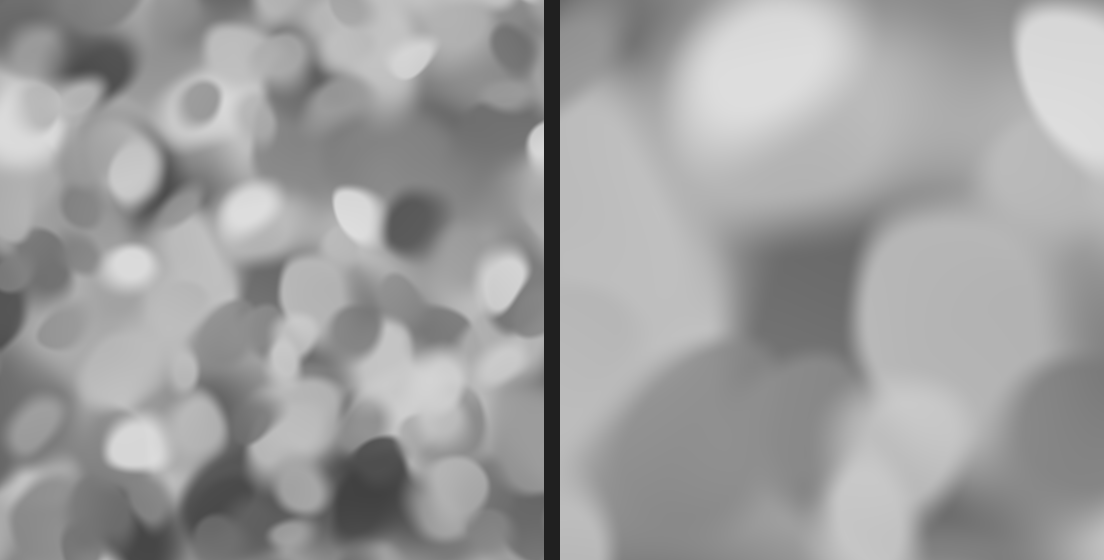
Left, the full canvas; right, a detail of the centre.
A WebGL 2 fragment shader for this texture:

```glsl
#version 300 es
precision highp float;
// Soft grey mottling: overlapping rounded blobs, each crisp on one side and blurred on the other.

uniform vec2 u_resolution;
out vec4 fragColor;

vec3 hash3(vec2 cell) {
    vec3 h = fract(vec3(cell.xyx) * vec3(0.1031, 0.1030, 0.0973));
    h += dot(h, h.yxz + 33.33);
    return fract((h.xxy + h.yzz) * h.zyx);
}

float cornerSlope(vec2 corner, vec2 offset) {
    float angle = 6.2832 * hash3(corner + 71.0).x;
    return dot(vec2(cos(angle), sin(angle)), offset);
}

float gradientNoise(vec2 p) {
    vec2 i = floor(p), f = p - i;
    vec2 u = f * f * f * (f * (f * 6.0 - 15.0) + 10.0);
    vec2 e = vec2(0.0, 1.0);
    float low = mix(cornerSlope(i, f), cornerSlope(i + e.yx, f - e.yx), u.x);
    float high = mix(cornerSlope(i + e.xy, f - e.xy), cornerSlope(i + e.yy, f - e.yy), u.x);
    return mix(low, high, u.y);
}

// Broad light and dark regions shared by all layers
float regionTone(vec2 p) {
    return 0.585 + 0.46 * gradientNoise(p * 5.5 + 13.0);
}

// Paints one jittered grid of blobs over the given tone
float paintBlobs(float tone, vec2 p, float cellSize, float coverage, float lift, float seed) {
    vec2 g = p / cellSize + seed;
    vec2 home = floor(g);
    for (int y = -1; y <= 1; y++) {
        for (int x = -1; x <= 1; x++) {
            vec2 cell = home + vec2(x, y);
            vec3 place = hash3(cell + seed * 3.0);
            vec3 look = hash3(cell + seed * 5.0 + 40.0);
            vec3 edge = hash3(cell + seed * 7.0 + 90.0);
            if (edge.z > coverage) continue;
            vec2 center = cell + 0.15 + 0.7 * place.xy;

            // Tilted ellipse
            float tilt = 1.2 + 2.4 * (place.z - 0.5);
            vec2 axis = vec2(cos(tilt), sin(tilt));
            vec2 d = g - center;
            vec2 q = vec2(dot(d, axis), dot(d, vec2(-axis.y, axis.x)) * (1.1 + 0.5 * look.x));
            float dist = length(q);

            // Edge softness turns from crisp to blurred around the rim
            float blurAngle = 6.2832 * edge.x;
            float facing = 0.5 + 0.5 * dot(q / max(dist, 0.001), vec2(cos(blurAngle), sin(blurAngle)));
            float radius = 0.58 + 0.32 * look.y;
            float softness = radius * mix(0.15 + 0.35 * edge.y, 0.85, facing);
            float cover = 1.0 - smoothstep(radius - softness, radius, dist);

            // Slight shading across each blob
            float blobTone = regionTone((center - seed) * cellSize) + 0.5 * (look.z - 0.5) + lift;
            blobTone += 0.05 * dot(d, vec2(cos(blurAngle), sin(blurAngle)));
            tone = mix(tone, clamp(blobTone, 0.25, 0.89), cover * 0.86);
        }
    }
    return tone;
}

void main() {
    vec2 p = gl_FragCoord.xy / u_resolution.y;

    // Gentle warp makes the outlines irregular
    vec2 warp = vec2(gradientNoise(p * 9.0 + 3.0), gradientNoise(p * 9.0 + 47.0));
    p += 0.022 * warp;

    float tone = regionTone(p);
    tone = paintBlobs(tone, p, 0.19, 1.0, -0.03, 11.0);
    tone = paintBlobs(tone, p, 0.14, 0.75, 0.0, 23.0);
    tone = paintBlobs(tone, p, 0.095, 0.4, 0.05, 37.0);

    fragColor = vec4(vec3(tone), 1.0);
}
```
